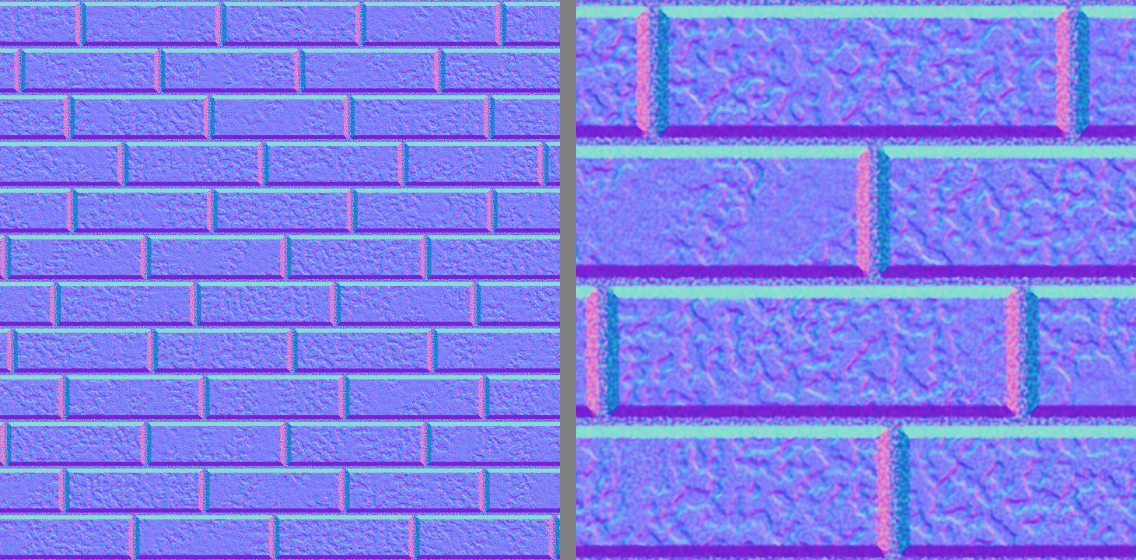
Left, the full canvas; right, a detail of the centre.
A WebGL 2 fragment shader for this texture map:

```glsl
#version 300 es
precision highp float;
// Tiling normal map of a brick wall: long bricks in rows with uneven offsets.
// A rounded-box distance gives the bevels, wrapped gradient noise gives the
// lumpy faces and the grain; all slopes are summed and encoded as a normal.

uniform vec2 u_resolution;
out vec4 fragColor;

const vec2 BRICKS = vec2(4.0, 12.0);     // repeats across and up
const float ROW_LIFT = 0.001;            // shift of the bed joints
const float JOINT = 0.0026;              // half width of the mortar
const float BEVEL = 0.0070;              // width of the sloping edge
const float CORNER = 0.0045;             // corner radius
const float SOFTNESS = 0.0013;           // softness of the bevel borders
const float BEVEL_SLOPE = 1.08;
const float BEVEL_SKEW = 0.1;            // sideways lean of the flat edges
const float EDGE_WEAR = 0.0020;          // raggedness of the brick outline
const float LUMP_CELLS = 88.0;           // noise cells across the canvas
const float LUMP_HEIGHT = 0.0015;
const float PATCH_CELLS = 20.0;          // size of smooth and rough patches
const float GRAIN_CELLS = 400.0;
const float FACE_GRAIN = 0.30;
const float MORTAR_GRAIN = 0.9;
const float SAMPLE_STEP = 0.0014;        // step for the height gradient
const float FACE_BLUE = 0.975;           // blue level of faces and of mortar
const float MORTAR_BLUE = 0.91;

// Position of the upright joint in each row, bottom to top, in brick lengths
const float ROW_OFFSET[12] = float[12](
  0.958, 0.458, 0.042, 0.458, 0.089, 0.396,
  0.042, 0.516, 0.880, 0.495, 0.141, 0.578);

float hash(vec2 cell) {
  return fract(sin(dot(cell, vec2(127.1, 311.7))) * 43758.55);
}

// Slope of one lattice corner applied to the offset from it
float corner(vec2 cell, float cells, float seed, vec2 offset) {
  float angle = 6.2832 * hash(mod(cell, cells) + seed);
  return dot(vec2(cos(angle), sin(angle)), offset);
}

// Gradient noise around zero that wraps at the canvas borders
float wrapNoise(vec2 uv, float cells, float seed) {
  vec2 p = uv * cells;
  vec2 i = floor(p);
  vec2 f = p - i;
  vec2 w = f * f * f * (f * (f * 6.0 - 15.0) + 10.0);
  vec2 e = vec2(1.0, 0.0);
  return mix(mix(corner(i, cells, seed, f), corner(i + e, cells, seed, f - e), w.x),
             mix(corner(i + e.yx, cells, seed, f - e.yx),
                 corner(i + 1.0, cells, seed, f - 1.0), w.x), w.y);
}

// Lumps with level tops
float lumpHeight(vec2 uv) {
  float n = wrapNoise(uv, LUMP_CELLS, 3.0)
          + 0.45 * wrapNoise(uv, LUMP_CELLS * 2.0, 17.0);
  return LUMP_HEIGHT * smoothstep(-0.36, 0.22, n);
}

vec2 lumpSlope(vec2 uv) {
  float h = lumpHeight(uv);
  return vec2(h - lumpHeight(uv + vec2(SAMPLE_STEP, 0.0)),
              h - lumpHeight(uv + vec2(0.0, SAMPLE_STEP))) / SAMPLE_STEP;
}

// Signed distance to a brick in z, its outward direction in xy
vec3 brickEdge(vec2 p, vec2 halfSize) {
  vec2 q = abs(p) - halfSize + CORNER;
  vec2 outside = max(q, 0.0);
  float d = length(outside) + min(max(q.x, q.y), 0.0) - CORNER;
  float side = smoothstep(-SOFTNESS, SOFTNESS, q.x - q.y);
  vec2 dir = max(q.x, q.y) > 0.0 ? outside : vec2(side, 1.0 - side);
  return vec3(normalize(dir) * sign(p), d);
}

void main() {
  vec2 uv = gl_FragCoord.xy / u_resolution;

  // Brick layout
  float rowPos = (uv.y + ROW_LIFT) * BRICKS.y;
  float row = mod(floor(rowPos), BRICKS.y);
  vec2 grid = vec2(uv.x * BRICKS.x - ROW_OFFSET[int(row)], rowPos);
  vec2 id = vec2(mod(floor(grid.x), BRICKS.x), row);
  vec2 local = (fract(grid) - 0.5) / BRICKS;

  // Fine grain, also used to fray the outline
  vec2 grain = vec2(wrapNoise(uv, GRAIN_CELLS, 31.0),
                    wrapNoise(uv, GRAIN_CELLS, 57.0));
  vec3 edge = brickEdge(local, 0.5 / BRICKS - JOINT);
  float upright = abs(edge.x);
  float d = edge.z + EDGE_WEAR * grain.x * mix(0.4, 1.0, upright);

  // Masks for mortar, bevel and face
  float soft = max(SOFTNESS, 0.7 / min(u_resolution.x, u_resolution.y));
  float mortar = smoothstep(-soft, soft, d);
  float inner = smoothstep(-soft, soft, d + BEVEL);
  float bevel = inner * (1.0 - mortar);
  float face = 1.0 - inner;

  // Roughness varies by brick and in patches
  float rough = wrapNoise(uv, PATCH_CELLS, 71.0) + 0.35 * (hash(id + 9.0) - 0.5);
  rough = mix(0.3, 1.0, smoothstep(-0.35, 0.1, rough));
  float dusty = 1.0 + wrapNoise(uv, PATCH_CELLS, 93.0);

  // Sum of slopes
  vec2 bevelSlope = edge.xy * BEVEL_SLOPE;
  bevelSlope.x += BEVEL_SKEW * bevelSlope.y;
  vec2 slope = bevelSlope * bevel;
  slope += lumpSlope(uv) * rough * (face + 0.25 * bevel);
  slope += grain * (FACE_GRAIN * dusty * face
                  + mix(0.3, 0.8, upright) * bevel + MORTAR_GRAIN * mortar);

  vec3 color = 0.5 + 0.5 * normalize(vec3(slope, 1.0));
  color.b *= mix(FACE_BLUE, MORTAR_BLUE, mortar);
  fragColor = vec4(color, 1.0);
}
```
